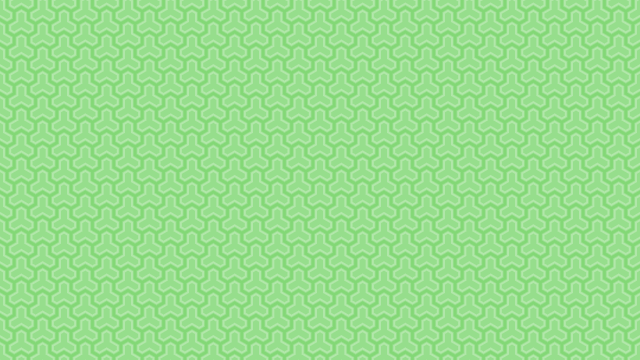
Reproduce this pattern procedurally as a Shadertoy shader.

```glsl
// Interlocking three-armed tiles, each the union of three hexagons, in tone on tone green.
// Each tile is folded onto half an arm to get its inset distance; the bands of that
// distance give a dark seam, a narrow gap, a pale mitred outline and a flat core.

#define REPEATS_ACROSS 15.0
#define PHASE_Y 0.2
#define SEAM_HALF_WIDTH 0.031
#define OUTLINE_START 0.051
#define OUTLINE_END 0.096
#define SEAM_COLOR vec3(0.512, 0.846, 0.462)
#define FILL_COLOR vec3(0.590, 0.870, 0.550)
#define OUTLINE_COLOR vec3(0.697, 0.904, 0.667)

// One unit is the distance between columns of equal height.
const float ROW_STEP = 0.57735;
const float HEX_APOTHEM = 1.0 / 6.0;
const float HEX_RADIUS = ROW_STEP / 3.0;

// Distance inward from the edge of a tile centred on the origin.
float tileInset(vec2 p) {
    // Mirror symmetry, then threefold symmetry, leave half of the upper arm.
    const vec2 foldNormal = vec2(0.5, -0.866025);
    p.x = abs(p.x);
    p -= 2.0 * max(dot(p, foldNormal), 0.0) * foldNormal;
    p.x = abs(p.x);

    float side = p.x;
    float cap = dot(p - vec2(0.0, HEX_RADIUS), vec2(0.5, 0.866025));
    return HEX_APOTHEM - max(side, cap);
}

// Inset within whichever tile of the staggered lattice holds the point.
float latticeInset(vec2 p) {
    float nearestColumn = round(p.x * 2.0);
    float inset = -1.0;
    for (int i = -1; i <= 1; i++) {
        float column = nearestColumn + float(i);
        float stagger = 0.5 * mod(column, 2.0);
        float nearestRow = round(p.y / ROW_STEP - stagger);
        for (int j = -1; j <= 1; j++) {
            float row = nearestRow + float(j) + stagger;
            vec2 center = vec2(0.5 * column, row * ROW_STEP);
            inset = max(inset, tileInset(p - center));
        }
    }
    return inset;
}

// Antialiased step, one pixel wide.
float coverage(float edge, float value, float pixel) {
    return clamp(0.5 + (value - edge) / pixel, 0.0, 1.0);
}

void mainImage(out vec4 fragColor, in vec2 fragCoord) {
    float pixel = REPEATS_ACROSS / iResolution.x;
    vec2 p = (fragCoord - 0.5 * iResolution.xy) * pixel;
    float inset = latticeInset(p - vec2(0.0, PHASE_Y));

    float seam = 1.0 - coverage(SEAM_HALF_WIDTH, inset, pixel);
    float outline = coverage(OUTLINE_START, inset, pixel)
                  - coverage(OUTLINE_END, inset, pixel);

    vec3 color = mix(FILL_COLOR, SEAM_COLOR, seam);
    color = mix(color, OUTLINE_COLOR, outline);
    fragColor = vec4(color, 1.0);
}
```
